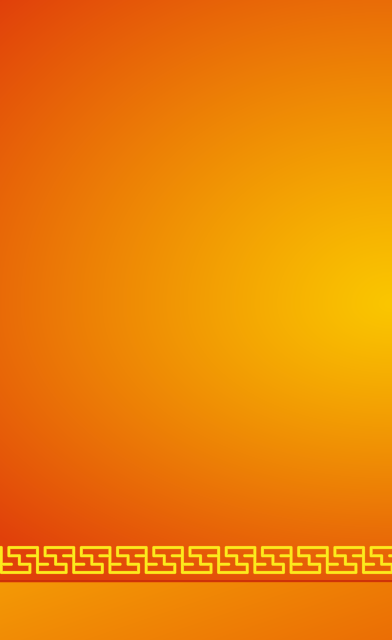
This background is drawn by a Shadertoy shader. Its source:

```glsl
const vec3 GLOW_COLOR = vec3(0.98, 0.775, 0.0);
const vec3 EDGE_COLOR = vec3(0.88, 0.25, 0.04);
const vec3 PANEL_LIGHT = vec3(0.955, 0.60, 0.02);
const vec3 PANEL_DARK = vec3(0.92, 0.43, 0.02);
const vec3 RULE_COLOR = vec3(0.80, 0.19, 0.03);
const vec3 FRET_COLOR = vec3(0.99, 0.92, 0.11);

const float GLOW_HEIGHT = 0.525;
const float GLOW_RADIUS = 0.86;
const float GLOW_CURVE = 1.12;
const float SQUASH_ABOVE = 1.27;
const float SQUASH_BELOW = 1.66;

const float PANEL_TOP = 0.09;
const float RULE_HEIGHT = 0.0922;
const float RULE_HALF = 0.0013;

const float FRET_HEIGHT = 0.125;
const float FRET_PHASE = 0.1435;
const float FRET_PITCH = 0.0566;
const float FRET_HALF = 0.0195;
const float FRET_STROKE = 0.0023;
const float FRET_SOFTNESS = 0.0024;

float segmentDistance(vec2 p, vec2 a, vec2 b) {
    vec2 ab = b - a;
    return length(p - a - ab * clamp(dot(p - a, ab) / dot(ab, ab), 0.0, 1.0));
}

// Half of one key: full-height bar, top bar, steps to the centre, side stub
float halfKey(vec2 p) {
    vec2 scale = vec2(FRET_PITCH, FRET_HALF);
    vec2 path[6] = vec2[6](
        vec2(0.5, -1.0), vec2(0.5, 1.0), vec2(-0.29, 1.0),
        vec2(-0.29, 0.34), vec2(0.0, 0.34), vec2(0.0));
    float d = segmentDistance(p, vec2(0.5, 0.34) * scale, vec2(0.22, 0.34) * scale);
    for (int i = 0; i < 5; i++) {
        d = min(d, segmentDistance(p, path[i] * scale, path[i + 1] * scale));
    }
    return d;
}

// Repeated key with half-turn symmetry
float fretDistance(vec2 p) {
    vec2 q = p - vec2(FRET_PHASE, FRET_HEIGHT);
    q.x = mod(q.x + 0.5 * FRET_PITCH, FRET_PITCH) - 0.5 * FRET_PITCH;
    return min(halfKey(q), halfKey(-q)) - FRET_STROKE;
}

float coverage(float d, float width) {
    return 1.0 - smoothstep(-0.5 * width, 0.5 * width, d);
}

void mainImage(out vec4 fragColor, in vec2 fragCoord) {
    float pixel = 1.0 / iResolution.y;
    vec2 p = fragCoord * pixel;
    float aspect = iResolution.x * pixel;

    // Glow from the right edge
    vec2 fromGlow = p - vec2(aspect, GLOW_HEIGHT);
    fromGlow.y *= fromGlow.y > 0.0 ? SQUASH_ABOVE : SQUASH_BELOW;
    float falloff = clamp(length(fromGlow) / GLOW_RADIUS, 0.0, 1.0);
    vec3 color = mix(GLOW_COLOR, EDGE_COLOR, pow(falloff, GLOW_CURVE));

    // Lower panel and its rule
    float across = 0.7 * p.x / aspect + 0.3 * (1.0 - p.y / PANEL_TOP);
    vec3 panel = mix(PANEL_LIGHT, PANEL_DARK, clamp(across, 0.0, 1.0));
    color = mix(color, panel, coverage(p.y - PANEL_TOP, pixel));
    color = mix(color, RULE_COLOR, coverage(abs(p.y - RULE_HEIGHT) - RULE_HALF, pixel));

    // Fret band
    color = mix(color, FRET_COLOR, coverage(fretDistance(p), max(FRET_SOFTNESS, pixel)));

    fragColor = vec4(color, 1.0);
}
```
